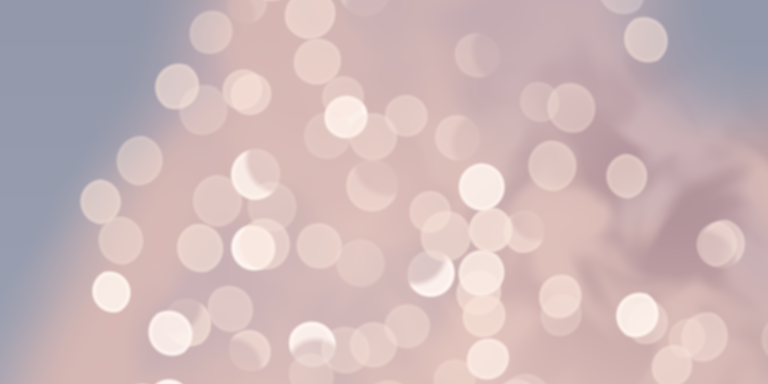
Give the GLSL for this background, as a Shadertoy shader.

```glsl
// Soft cream bokeh discs over a dusty pink haze with blue-grey corners.

const vec3 SKY   = vec3(0.59, 0.61, 0.68);
const vec3 MAUVE = vec3(0.76, 0.67, 0.70);
const vec3 PINK  = vec3(0.83, 0.71, 0.70);
const vec3 PEACH = vec3(0.90, 0.78, 0.75);
const vec3 DUSK  = vec3(0.69, 0.57, 0.60);
const vec3 CREAM = vec3(0.97, 0.89, 0.85);
const vec3 WHITE = vec3(1.00, 0.96, 0.94);

const vec2  MIDDLE     = vec2(1.0, 0.5);  // canvas spans 2 by 1 units
const float CELL       = 0.20;            // spacing of scattered discs
const float RADIUS_MIN = 0.054;
const float RADIUS_MAX = 0.068;
const float EDGE       = 0.006;           // half width of the soft edge
const float SQUEEZE    = 0.008;           // cat's-eye narrowing off centre
const float CUT_SHARE  = 0.16;            // share of partly hidden discs
const int   LAYERS     = 2;
const int   COLUMN     = 5;               // discs in the bright column

vec3 hash3(vec2 p) {
    vec3 k = vec3(dot(p, vec2(127.1, 311.7)),
                  dot(p, vec2(269.5, 183.3)),
                  dot(p, vec2(419.2, 371.9)));
    return fract(sin(k) * 43758.545);
}

// Warped, rotated sines: smooth blotches in 0..1
float blotches(vec2 p) {
    float sum = 0.0, amp = 0.5;
    for (int i = 0; i < 4; i++) {
        p += 0.35 * sin(p.yx * 1.3 + float(i) * 1.7);
        sum += amp * sin(p.x) * sin(p.y);
        p = mat2(1.28, 0.96, -0.96, 1.28) * p + 2.3;
        amp *= 0.55;
    }
    return clamp(0.5 + 0.75 * sum, 0.0, 1.0);
}

// Signed distance inside the lit region, away from the open corners
float litRegion(vec2 p) {
    float left = (p.x - 0.03 - 0.46 * p.y) * 0.9;
    float right = length(p - vec2(2.04, 1.0)) - 0.30;
    return min(left, right);
}

vec3 haze(vec2 p) {
    float broad = blotches(p * 4.5 + 1.0);
    float fine = blotches(p * 11.0 + 7.0);
    vec3 col = mix(MAUVE, PINK, smoothstep(0.25, 0.65, broad - 0.25 * (p.y - 0.5)));
    float glow = exp(-2.2 * dot(p - vec2(1.15, 0.15), p - vec2(1.15, 0.15)));
    col = mix(col, PEACH, glow * (0.35 + 0.5 * fine));
    vec2 side = (p - vec2(1.75, 0.48)) / vec2(0.42, 0.36);
    col = mix(col, DUSK, exp(-dot(side, side)) * smoothstep(0.75, 0.25, fine) * 0.95);
    float lit = smoothstep(-0.12, 0.17, litRegion(p) + 0.08 * (broad - 0.5));
    return mix(SKY + 0.03 * (0.5 - p.y), col, lit);
}

void addDisc(inout vec3 col, vec2 p, vec2 centre, float radius, float strength, float seed) {
    vec2 q = p - centre;
    vec2 lens = (centre - MIDDLE) * SQUEEZE;
    float d = max(length(q + lens), length(q - lens)) - radius;
    float fill = smoothstep(EDGE, -EDGE, d);
    float rim = smoothstep(-0.016, -0.004, d);

    // Some discs are hidden along a curved edge
    float angle = seed * 251.0;
    vec2 away = vec2(cos(angle), sin(angle));
    float cover = length(q - away * radius * 1.1) - radius * 1.3;
    float shown = smoothstep(-0.012, 0.012, cover);
    fill *= mix(1.0, mix(0.3, 1.0, shown), step(seed, CUT_SHARE));

    vec3 tint = mix(CREAM, WHITE, smoothstep(0.75, 0.95, strength));
    col = mix(col, tint, fill * min(strength * (0.94 + 0.12 * rim), 1.0));
}

void addScatter(inout vec3 col, vec2 p, float layer) {
    vec2 shift = layer * vec2(0.37, 0.61) * CELL;
    vec2 home = floor((p + shift) / CELL);
    for (int y = -1; y <= 1; y++)
    for (int x = -1; x <= 1; x++) {
        vec2 id = home + vec2(x, y);
        vec3 place = hash3(id + 17.0 * layer);
        vec3 look = hash3(id + 53.0 + 29.0 * layer);
        vec2 centre = (id + 0.12 + 0.76 * place.xy) * CELL - shift;

        // Fewer discs in the dusky right side, more near the bottom
        vec2 side = (centre - vec2(1.68, 0.55)) / vec2(0.36, 0.22);
        float chance = 0.82 - 0.22 * centre.y - 0.5 * exp(-dot(side, side));
        if (place.z > chance || litRegion(centre) < 0.0) continue;

        float radius = mix(RADIUS_MIN, RADIUS_MAX, look.x);
        float strength = mix(0.28, 0.78, look.y) + 0.2 * step(0.86, look.y);
        addDisc(col, p, centre, radius, strength, look.z);
    }
}

void mainImage(out vec4 fragColor, in vec2 fragCoord) {
    vec2 p = fragCoord / iResolution.y;
    vec3 col = haze(p);

    for (int i = 0; i < LAYERS; i++) addScatter(col, p, float(i));

    // Bright column right of the middle
    for (int i = 0; i < COLUMN; i++) {
        vec3 h = hash3(vec2(i, 91));
        vec2 centre = vec2(1.25 + 0.04 * h.x, 0.065 + 0.112 * float(i));
        addDisc(col, p, centre, 0.056 + 0.006 * h.y, 0.68 + 0.25 * h.z, 1.0);
    }

    fragColor = vec4(col, 1.0);
}
```
